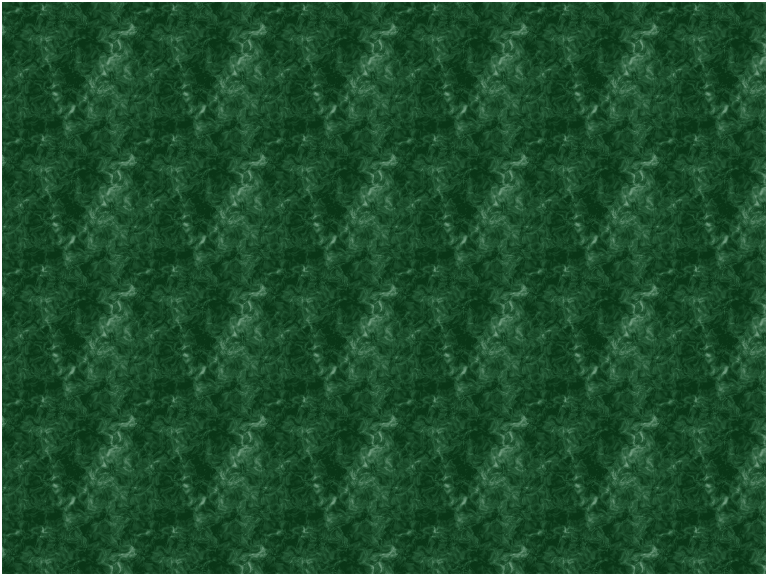
Give the GLSL for this texture, as a Shadertoy shader.

```glsl
// Green marble: one square slab repeated edge to edge inside a thin white margin.
// Broad patches, wavering pale veins and a wedge are laid over tileable gradient
// noise; the summed tone is then mapped onto a dark-to-pale green ramp.

const float TILE = 0.2267;          // slab side, in canvas heights
const float MARGIN = 0.0035;        // white margin, in canvas heights
const vec3 DEEP = vec3(0.04, 0.21, 0.09);
const vec3 MID = vec3(0.16, 0.37, 0.23);
const vec3 PALE = vec3(0.39, 0.57, 0.45);
const float BASE_TONE = 0.23;
const float GRAIN = 0.34;
const float THREADS = 0.14;
const float VEIN_WIDTH = 0.013;     // in slab sides
const float VEIN_GAIN = 0.42;
const float WEDGE_GAIN = 0.30;
const float WAVER = 0.055;

// Patches: centre, radius, tone change
const int PATCH_COUNT = 8;
const vec4 PATCHES[PATCH_COUNT] = vec4[](
    vec4(0.58, 0.42, 0.17, -0.26), vec4(0.60, 0.81, 0.16, -0.20),
    vec4(0.86, 0.36, 0.20, 0.15), vec4(0.70, 0.14, 0.16, 0.10),
    vec4(0.10, 0.03, 0.15, -0.14), vec4(0.20, 0.64, 0.15, -0.14),
    vec4(0.84, 0.56, 0.06, 0.24), vec4(0.95, 0.79, 0.05, 0.24));

// Veins: start and end
const int VEIN_COUNT = 10;
const vec4 VEINS[VEIN_COUNT] = vec4[](
    vec4(0.36, 0.68, 0.39, 0.40), vec4(0.39, 0.40, 0.44, 0.18),
    vec4(0.93, 0.77, 0.83, 0.55), vec4(0.83, 0.55, 0.54, 0.15),
    vec4(0.76, 0.79, 0.86, 0.60), vec4(0.14, 0.46, 0.34, 0.52),
    vec4(0.89, 0.75, 1.00, 0.83), vec4(0.54, 0.68, 0.63, 0.71),
    vec4(0.04, 0.90, 0.16, 0.98), vec4(0.29, 0.88, 0.32, 0.98));

vec2 wrapOffset(vec2 d) {
    return d - floor(d + 0.5);
}

vec2 gradientAt(vec2 cell, float period) {
    cell = floor(mod(cell + 0.5, period));
    float h = fract(sin(dot(cell, vec2(127.1, 311.7)) + period * 7.3) * 43758.5);
    return vec2(cos(h * 6.2832), sin(h * 6.2832));
}

// Gradient noise with a whole number of cells per slab
float tileNoise(vec2 st, float cells) {
    vec2 p = st * cells;
    vec2 i = floor(p), f = p - i;
    vec2 u = f * f * f * (f * (f * 6.0 - 15.0) + 10.0);
    vec2 e = vec2(1.0, 0.0);
    float a = dot(gradientAt(i, cells), f);
    float b = dot(gradientAt(i + e.xy, cells), f - e.xy);
    float c = dot(gradientAt(i + e.yx, cells), f - e.yx);
    float d = dot(gradientAt(i + e.xx, cells), f - e.xx);
    return mix(mix(a, b, u.x), mix(c, d, u.x), u.y);
}

float veinDistance(vec2 st, vec4 vein) {
    vec2 along = 0.5 * (vein.zw - vein.xy);
    vec2 d = wrapOffset(st - 0.5 * (vein.xy + vein.zw));
    return length(d - along * clamp(dot(d, along) / dot(along, along), -1.0, 1.0));
}

// Pale wedge, flat on top and tapering downwards
float wedge(vec2 st) {
    vec2 d = wrapOffset(st - vec2(0.48, -0.07));
    float h = d.y / 0.26;
    float side = abs(d.x - 0.02 * h) - 0.065 * h;
    return (1.0 - smoothstep(-0.02, 0.02, side)) * smoothstep(0.0, 0.3, h)
         * (1.0 - smoothstep(0.92, 1.06, h));
}

float marbleTone(vec2 st) {
    vec2 bend = vec2(tileNoise(st, 7.0), tileNoise(st + 0.37, 7.0))
              + 0.5 * vec2(tileNoise(st, 19.0), tileNoise(st + 0.61, 19.0));
    vec2 q = st + WAVER * bend;
    float tone = BASE_TONE;

    for (int i = 0; i < PATCH_COUNT; i++) {
        vec2 d = wrapOffset(q + WAVER * bend - PATCHES[i].xy) / PATCHES[i].z;
        tone += PATCHES[i].w * exp(-dot(d, d));
    }

    // Cloudy grain and hair-thin threads, from coarse to fine
    float cells = 5.0;
    for (int i = 0; i < 4; i++) {
        tone += GRAIN * tileNoise(q, cells);
        float ridge = 1.0 - smoothstep(0.0, 0.11, abs(tileNoise(q + 0.23, cells + 1.0)));
        tone += THREADS * ridge * (0.5 + tileNoise(st + 0.71, 6.0));
        cells = cells * 2.0 + 1.0;
    }

    // Veins with a soft halo, broken up by noise
    float broken = clamp(0.65 + 1.3 * tileNoise(st, 23.0), 0.1, 1.0);
    float glow = 0.0;
    for (int i = 0; i < VEIN_COUNT; i++) {
        float d = veinDistance(q, VEINS[i]) / VEIN_WIDTH;
        glow = max(glow, exp(-d * d) + 0.25 * exp(-d * d * 0.1));
    }
    return tone + broken * (VEIN_GAIN * glow + WEDGE_GAIN * wedge(q));
}

void mainImage(out vec4 fragColor, in vec2 fragCoord) {
    vec2 p = fragCoord / iResolution.y;
    vec2 size = vec2(iResolution.x / iResolution.y, 1.0);
    float tone = clamp(marbleTone(fract((p - vec2(MARGIN, 1.0 - MARGIN)) / TILE)), 0.0, 1.1);
    vec3 color = mix(DEEP, MID, min(tone * 2.0, 1.0));
    color = mix(color, PALE, max(tone * 2.0 - 1.0, 0.0));

    vec2 edge = min(p, size - p);
    float inside = clamp((min(edge.x, edge.y) - MARGIN) * iResolution.y + 0.5, 0.0, 1.0);
    fragColor = vec4(mix(vec3(1.0), color, inside), 1.0);
}
```
